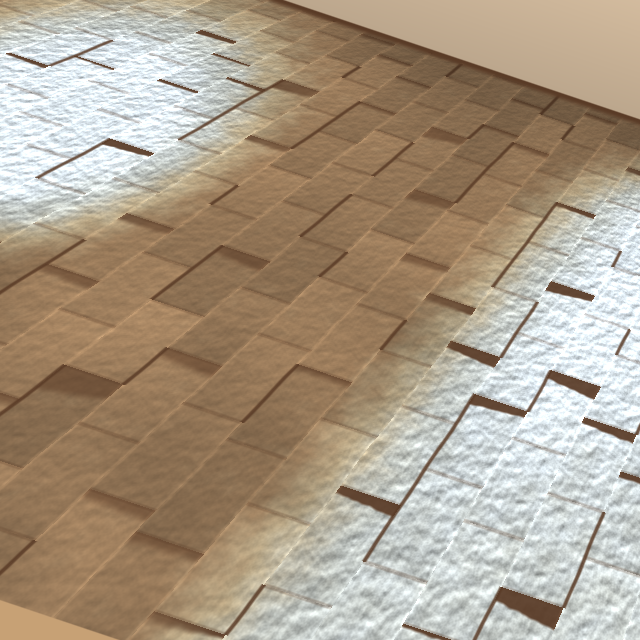
This texture is drawn by a WebGL 2 fragment shader. Its source:

```glsl
#version 300 es
precision highp float;

uniform vec2 u_resolution;
out vec4 fragColor;

const vec2 VANISH = vec2(1.473, 1.469);
const float HORIZON_SLOPE = 0.335;
const vec2 TILE = vec2(0.061, 0.073);
const float WALL_DEPTH = 0.814;
const float LEDGE_DEPTH = 1.90;

const vec3 SHADOW = vec3(0.35, 0.23, 0.15);
const vec3 BROWN = vec3(0.57, 0.455, 0.335);
const vec3 TAN = vec3(0.70, 0.635, 0.51);
const vec3 SILVER = vec3(0.76, 0.78, 0.76);
const vec3 GLARE = vec3(0.90, 0.945, 0.975);
const vec3 PLASTER = vec3(0.80, 0.71, 0.60);
const vec3 LEDGE = vec3(0.78, 0.63, 0.46);

float hash(vec2 p) {
  return fract(sin(dot(p, vec2(127.1, 311.7))) * 43758.545);
}

vec2 gradient(vec2 cell) {
  float a = 6.2832 * hash(cell);
  return vec2(cos(a), sin(a));
}

float noise(vec2 p) {
  vec2 i = floor(p), f = p - i;
  vec2 u = f * f * f * (f * (f * 6.0 - 15.0) + 10.0);
  vec2 e = vec2(1.0, 0.0);
  float low = mix(dot(gradient(i), f), dot(gradient(i + e.xy), f - e.xy), u.x);
  float high = mix(dot(gradient(i + e.yx), f - e.yx), dot(gradient(i + 1.0), f - 1.0), u.x);
  return mix(low, high, u.y);
}

float fbm(vec2 p) {
  float sum = 0.0, amp = 1.0;
  for (int i = 0; i < 4; i++) {
    sum += amp * noise(p);
    p = mat2(1.6, 1.2, -1.2, 1.6) * p + 7.3;
    amp *= 0.55;
  }
  return sum;
}

// Each column slides by its own amount along its length
float rowCoord(float column, float depth) {
  return depth + 0.5 * mod(column, 2.0) + 0.45 * hash(vec2(column, 4.0));
}

float tileHeight(float column, float row) {
  return hash(vec2(column + 31.0, row * 1.7 + 5.0));
}

// Two soft pools of light: an ellipse and a widening cone
float lampLight(vec2 p) {
  vec2 q = mat2(0.97, -0.24, 0.24, 0.97) * (p - vec2(0.07, 0.815));
  float ellipse = 1.08 * (1.0 - smoothstep(0.25, 1.15, length(q / vec2(0.44, 0.21))));
  float side = dot(p - vec2(0.92, 0.73), vec2(0.749, -0.663));
  float cone = smoothstep(-0.11, 0.17, side) * smoothstep(0.80, 0.66, p.y);
  return max(ellipse, cone * mix(0.70, 1.0, smoothstep(0.05, 0.6, p.y)));
}

vec3 lightRamp(float l) {
  vec3 c = mix(BROWN, TAN, smoothstep(0.0, 0.35, l));
  c = mix(c, SILVER, smoothstep(0.25, 0.65, l));
  return mix(c, GLARE, smoothstep(0.6, 0.95, l));
}

vec3 stoneColor(vec2 p, vec2 grid) {
  float light = lampLight(p);
  vec2 blur = fwidth(grid);
  grid.x += 0.03 * noise(grid * vec2(0.8, 2.0));
  float column = floor(grid.x);
  float across = grid.x - column;
  float along = rowCoord(column, grid.y);
  float row = floor(along);
  float toEdge = 1.0 - (along - row);
  float height = tileHeight(column, row);

  // Rough face, lit at a grazing angle
  vec2 face = vec2(across * 4.0, along * 6.5) + 17.0 * hash(vec2(column, row));
  float relief = fbm(face) - fbm(face + vec2(0.16, -0.24));
  float grain = noise(p * 95.0) + 0.6 * noise(p * 190.0);
  float tone = 0.15 * (hash(vec2(row, column + 9.0)) - 0.5) + 0.08 * (0.5 - toEdge);
  vec3 color = lightRamp(light + 0.10 * fbm(face * 0.5));
  color *= 1.0 + tone * (1.0 - 0.6 * light) + 0.025 * grain;
  color *= 1.0 + relief * mix(0.12, 0.36, smoothstep(0.1, 0.7, light));
  color *= 1.0 + 0.14 * noise(p * 5.0) * (1.0 - light);

  // Wedge of shadow under a taller tile
  float drop = max(tileHeight(column, row + 1.0) - height - 0.12, 0.0);
  float slant = mix(0.65, 1.15, hash(vec2(row, column)) > 0.5 ? across : 1.0 - across);
  float width = 0.27 * drop * slant + 0.018 * noise(vec2(grid.x * 6.0, row));
  float soft = mix(0.09, 0.02, smoothstep(0.05, 0.5, light)) + blur.y;
  float shade = step(0.01, drop) * (1.0 - smoothstep(width, width + soft, toEdge));
  color = mix(color, SHADOW, shade * mix(0.55, 0.93, smoothstep(0.0, 0.5, light)));
  float crossSeam = 1.0 - smoothstep(0.008, 0.012 + 1.5 * blur.y, min(toEdge, 1.0 - toEdge));
  color = mix(color, SHADOW, 0.28 * crossSeam);

  // Long seams: dark at a step, pale where faces are level
  float seam = floor(grid.x + 0.5);
  float leftRow = floor(rowCoord(seam - 1.0, grid.y));
  float rightRow = floor(rowCoord(seam, grid.y));
  float rise = tileHeight(seam - 1.0, leftRow) - tileHeight(seam, rightRow);
  float line = 1.0 - smoothstep(0.010, 0.016 + 1.5 * blur.x, abs(grid.x - seam));
  vec3 seamColor = rise > 0.3 ? SHADOW : color * 1.17;
  return mix(color, seamColor, line * (rise > 0.3 ? 0.85 : 0.65));
}

void main() {
  vec2 p = gl_FragCoord.xy / u_resolution;
  float pixel = 1.0 / u_resolution.y;

  // Perspective plane
  float depth = VANISH.y - p.y - HORIZON_SLOPE * (p.x - VANISH.x);
  vec2 grid = vec2((p.x - VANISH.x) / depth, 1.0 / depth) / TILE;
  vec3 color = stoneColor(p, grid);

  // Dim crease, plaster above and ledge below
  color *= 1.0 - 0.22 * smoothstep(0.16, 0.0, depth - WALL_DEPTH) * smoothstep(0.3, 0.7, p.x);
  color = mix(color, SHADOW, smoothstep(0.014, 0.003, depth - WALL_DEPTH));
  vec3 plaster = PLASTER * (0.92 + 0.6 * (WALL_DEPTH - depth));
  color = mix(color, plaster, smoothstep(pixel, -pixel, depth - WALL_DEPTH));
  color = mix(color, LEDGE, smoothstep(-pixel, pixel, depth - LEDGE_DEPTH));
  fragColor = vec4(clamp(color, 0.0, 1.0), 1.0);
}
```
